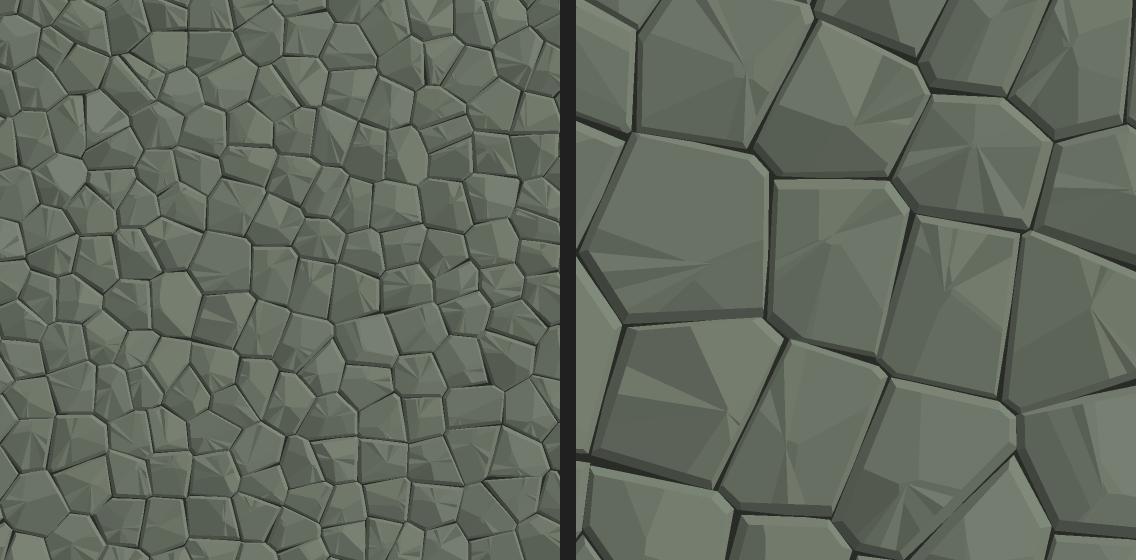
Left, the full canvas; right, a detail of the centre.
Write a Shadertoy shader that draws this texture.

```glsl
// Grey-green cobbles of chipped, faceted stone split by thin dark cracks.

vec2 hash2(vec2 p) {
    return fract(sin(vec2(dot(p, vec2(127.1, 311.7)), dot(p, vec2(269.5, 183.3)))) * 43758.5453);
}

// Stone centre: a jittered grid swept along gentle waves
vec2 stoneCentre(vec2 cell) {
    vec2 h = hash2(cell);
    float jitter = hash2(cell + 57.3).x > 0.72 ? 1.05 : 0.5;
    vec2 wave = sin(cell.yx * vec2(0.62, 0.55) + sin(cell * 0.37) + vec2(0.6, 2.4));
    return cell + 0.5 + (h - 0.5) * jitter + vec2(0.45, -0.45) * wave;
}

// Brightness of the chipped top, q measured from the stone centre
float facetShade(vec2 q, vec2 cell, vec2 light) {
    q -= (hash2(cell + 9.1) - 0.5) * 0.4;
    float lowest = 1e3, shade = 0.43;

    // Lowest of several tilted planes makes the broad facets
    for (int k = 0; k < 7; k++) {
        vec2 h = hash2(cell + float(k) * 17.3 + 3.7);
        vec2 r = hash2(cell + float(k) * 11.9 + 41.2);
        vec2 dir = vec2(cos(h.x * 6.2832), sin(h.x * 6.2832));
        float slope = 0.12 + 0.5 * h.y;
        float height = r.x * 0.06 - slope * dot(dir, q);
        if (height < lowest) {
            lowest = height;
            shade = 0.428 + 0.13 * slope * dot(dir, light) + 0.02 * (r.y - 0.5);
        }
    }

    // Narrow folds fan out from the apex
    for (int k = 0; k < 2; k++) {
        vec2 h = hash2(cell + float(k) * 23.7 + 71.5);
        vec2 dir = vec2(cos(h.x * 6.2832), sin(h.x * 6.2832));
        vec2 side = vec2(-dir.y, dir.x);
        float across = dot(side, q), along = dot(dir, q);
        if (abs(across) < along * (0.12 + 0.2 * h.y))
            shade = 0.425 + 0.06 * sign(across) * dot(side, light);
    }
    return shade;
}

float stoneShade(vec2 p) {
    vec2 light = normalize(vec2(0.75, 0.65));

    // Find the stone under this point
    vec2 cell = vec2(0.0), centre = vec2(0.0);
    float nearest = 1e3;
    for (int y = -2; y <= 2; y++)
    for (int x = -2; x <= 2; x++) {
        vec2 c = floor(p) + vec2(x, y);
        vec2 s = stoneCentre(c);
        float d = dot(s - p, s - p);
        if (d < nearest) { nearest = d; cell = c; centre = s; }
    }

    // Closest side, each one slightly askew with its own gap and bevel
    float edge = 1e3;
    vec2 edgeNormal = vec2(0.0);
    for (int y = -2; y <= 2; y++)
    for (int x = -2; x <= 2; x++) {
        if (x == 0 && y == 0) continue;
        vec2 offset = vec2(x, y);
        vec2 other = stoneCentre(cell + offset);
        vec2 h = hash2(cell * 1.7 + offset * 5.3 + 13.0);
        vec2 n = normalize(other - centre);
        n = normalize(n + vec2(-n.y, n.x) * (h.x - 0.5) * 0.14);
        float gap = 0.013 * h.y;
        float bevel = 0.03 + 0.055 * fract(h.x * 7.0 + h.y);
        float d = (dot(0.5 * (centre + other) - p, n) - gap) / bevel;
        if (d < edge) { edge = d; edgeNormal = n; }
    }

    if (edge < 0.0) return 0.17;
    if (edge < 1.0) return 0.405 + 0.14 * dot(edgeNormal, light);
    return facetShade(p - centre, cell, light);
}

void mainImage(out vec4 fragColor, in vec2 fragCoord) {
    // Average a few samples per pixel for smooth edges
    float shade = 0.0;
    for (int y = 0; y < 2; y++)
    for (int x = 0; x < 2; x++) {
        vec2 sub = (vec2(x, y) - 0.5) * 0.5;
        shade += 0.25 * stoneShade((fragCoord + sub) / iResolution.y * 12.8);
    }
    fragColor = vec4(shade * vec3(0.93, 1.0, 0.885), 1.0);
}
```
